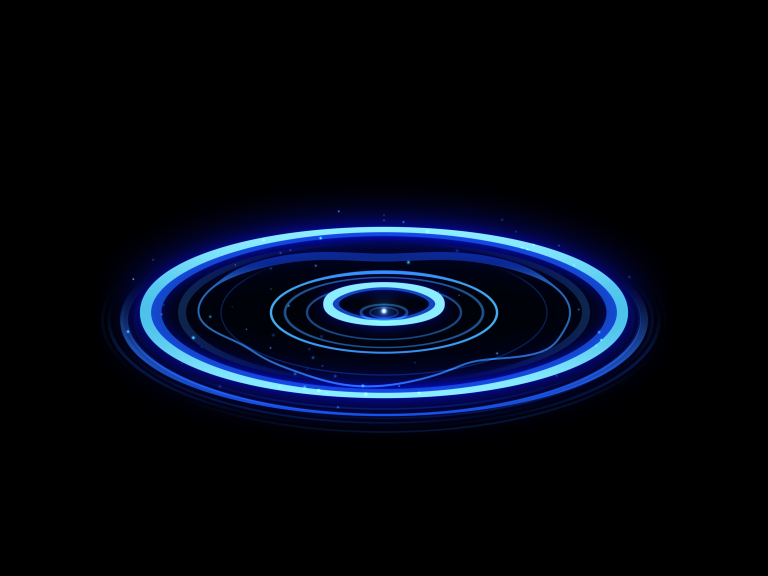
A Shadertoy shader for this background:

```glsl
// Glowing blue concentric rings seen in perspective, with sparks on black.

const float UNITS = 576.0;        // design units per canvas height
const float TILT = 0.345;         // vertical squash of the ground plane
const float DISC_Y = -24.5;       // height of the disc centre
const float HUB_Y = -16.0;        // height of the raised inner ring
const float OUTER_Y = -32.0;      // height of the lower outer ring
const vec2 MAIN_RADII = vec2(238.5, 83.0);
const vec2 HUB_RADII = vec2(56.0, 19.3);
const vec3 ICE = vec3(0.55, 0.93, 1.0);
const vec3 TEAL = vec3(0.30, 0.76, 0.92);
const vec3 AZURE = vec3(0.10, 0.36, 0.90);
const vec3 STEEL = vec3(0.16, 0.42, 0.68);
const vec3 COBALT = vec3(0.01, 0.04, 0.78);
const vec3 NAVY = vec3(0.01, 0.02, 0.24);
const int SPARKS = 64;
const int STREAKS = 6;

float hash(float n) { return fract(sin(n * 127.1) * 43758.5453); }

// Approximate distance to an ellipse, negative inside.
float ellipseDist(vec2 p, vec2 radii) {
    float k = length(p / radii);
    return k * (k - 1.0) / max(length(p / (radii * radii)), 1e-5);
}

// Soft line of the given half width; px is the size of one pixel.
float stroke(float d, float halfWidth, float px) {
    float soft = 0.7 * px;
    return 1.0 - smoothstep(halfWidth - soft, halfWidth + soft, abs(d));
}

// Elliptic ring whose half width runs from front (x) to sides (y).
float ring(vec2 p, vec2 radii, vec2 widths, float px) {
    vec2 n = p / radii;
    float side = n.x * n.x / max(dot(n, n), 1e-5);
    return stroke(ellipseDist(p, radii), mix(widths.x, widths.y, side), px);
}

float bump(float angle, float center, float width) {
    float t = (angle - center) / width;
    return exp(-t * t);
}

// Radius of the wandering contour, angle in degrees.
float contourRadius(float a) {
    return 186.0 + 29.0 * bump(a, 264.0, 18.0) - 16.0 * bump(a, 213.0, 18.0)
        - 19.0 * bump(a, 303.0, 14.0) + 10.0 * bump(a, 324.0, 14.0)
        - 27.0 * bump(a, 90.0, 22.0);
}

void mainImage(out vec4 fragColor, in vec2 fragCoord) {
    float px = UNITS / iResolution.y;
    vec2 uv = (fragCoord - 0.5 * iResolution.xy) * px;
    vec2 p = uv - vec2(0.0, DISC_Y);
    vec2 hub = uv - vec2(0.0, HUB_Y);
    vec2 low = uv - vec2(0.0, OUTER_Y);
    vec2 ground = vec2(p.x, p.y / TILT);
    float angle = mod(degrees(atan(ground.y, ground.x)) + 360.0, 360.0);
    float side = ground.x * ground.x / max(dot(ground, ground), 1e-3);
    float front = smoothstep(35.0, -45.0, p.y);

    // Glow around the main ring and the hub
    float d = ellipseDist(p, MAIN_RADII);
    float hubD = ellipseDist(hub, HUB_RADII);
    vec3 col = COBALT * exp(-abs(d + 3.0) / (d > 0.0 ? 6.5 : 7.5));
    col += NAVY * exp(-pow(max(d, 0.0) / 27.0, 2.0)) * (d > 0.0 ? 1.0 : exp(d / 20.0));
    col += vec3(0.0, 0.006, 0.035) * smoothstep(5.0, -5.0, d);
    col += COBALT * 0.9 * exp(-abs(hubD + 1.0) / 5.0);

    // Faint streaks and the lower outer ring
    for (int i = 0; i < STREAKS; i++) {
        float k = float(i);
        vec2 radii = vec2(249.0 + 6.5 * k, 89.0 + 4.6 * k);
        float fade = 0.5 + 0.5 * sin(radians(angle) * 3.0 + k * 2.4);
        col += AZURE * 0.22 * fade * front * ring(low, radii, vec2(0.8, 1.6), px);
    }
    vec3 outerColor = mix(AZURE * 0.85, STEEL * 0.6, side);
    col += outerColor * front * ring(low, vec2(260.0, 95.0), vec2(1.2, 4.0), px);

    // Wandering contour, broad behind and fine in front
    float f = length(ground) - contourRadius(angle);
    float contourD = f * px / max(length(vec2(dFdx(f), dFdy(f))), 1e-3);
    float behind = smoothstep(25.0, 50.0, p.y);
    vec3 contourColor = mix(STEEL * 0.95, vec3(0.04, 0.14, 0.42), behind);
    col += contourColor * stroke(contourD, mix(1.0, 4.0, behind), px);
    col += AZURE * 0.35 * ring(p, vec2(163.0, 62.5), vec2(0.6), px) * (1.0 - behind);
    col += STEEL * 0.32 * side * ring(p, vec2(202.0, 70.0), vec2(1.0, 4.0), px);

    // Thin inner rings
    vec3 thinColor = mix(STEEL * 1.3, TEAL, side * 0.6);
    col += thinColor * ring(p, vec2(113.0, 40.2), vec2(1.0 + 1.2 * behind, 1.2), px);
    col += STEEL * 0.75 * ring(p, vec2(99.0, 35.0), vec2(0.7, 1.3), px);
    col += STEEL * 0.65 * ring(p, vec2(77.0, 27.0), vec2(0.7, 1.2), px);

    // Bright bands: blue lip inside, icy crest outside
    float lip = ring(p, vec2(228.0, 79.0), vec2(2.6, 5.5), px);
    float hubLip = ring(hub, vec2(48.5, 16.0), vec2(1.8, 3.5), px);
    col = mix(col, AZURE, 0.75 * max(lip, hubLip));
    col = mix(col, mix(ICE, TEAL, side * side), ring(p, MAIN_RADII, vec2(2.7, 5.6), px));
    col = mix(col, ICE, ring(hub, HUB_RADII, vec2(2.6, 4.8), px));

    // Core star with small ripples
    float r = length(p - vec2(0.0, 1.5));
    col += STEEL * 0.6 * ring(p, vec2(23.0, 8.0), vec2(0.9, 1.4), px);
    col += STEEL * 0.4 * ring(p, vec2(14.0, 5.0), vec2(0.7), px);
    col += vec3(1.0, 0.95, 0.85) * exp(-r * r / 6.0) + STEEL * 0.9 * exp(-r / 6.0);

    // Scattered sparks
    for (int i = 0; i < SPARKS; i++) {
        float k = float(i) + 1.0;
        float a = 6.28318 * hash(k);
        float reach = mix(75.0, 275.0, sqrt(hash(k + 71.3)));
        vec2 spot = vec2(cos(a), sin(a) * TILT) * reach;
        spot.y += 18.0 * (hash(k + 19.7) - 0.3);
        float size = mix(0.7, 1.5, hash(k + 43.1));
        float glint = pow(hash(k + 5.9), 2.0);
        vec2 off = (p - spot) / size;
        col += mix(AZURE * 0.4, TEAL, glint) * exp(-dot(off, off));
    }

    fragColor = vec4(clamp(col, 0.0, 1.0), 1.0);
}
```
